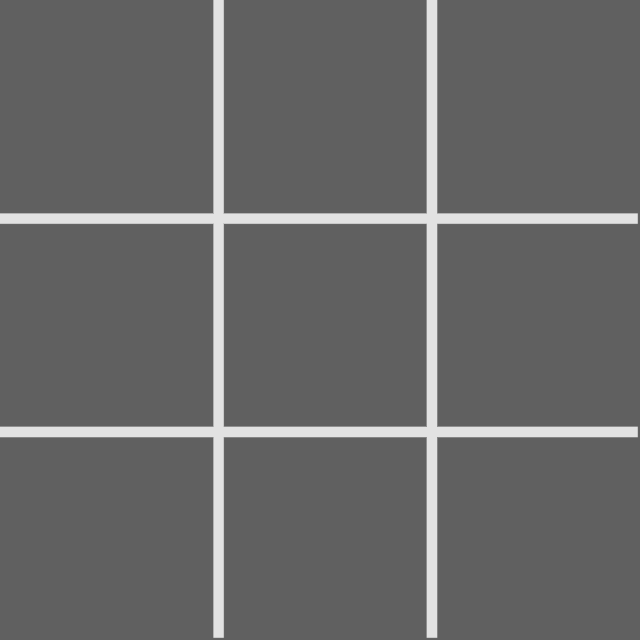
Give the GLSL for this pattern, as a three.js fragment shader.

```glsl
// Three by three flat grey cells parted by pale rules.
// Each rule fills the leading edge of a cell, counted from the top left;
// the outer left and top stay bare, and rules stop just short of the far edges.
varying vec2 vUv;

// Edge softness, as a fraction of the canvas
const float SOFT = 0.002;

// Coverage of the region where the signed distance is negative
float coverage(float d) {
  return clamp(0.5 - d / SOFT, 0.0, 1.0);
}

// Repeated rules along one axis, skipping the one at zero
float rules(float x) {
  const float cells = 3.0;
  const float halfWidth = 0.00825;
  float fromCentre = abs(fract((x - halfWidth) * cells + 0.5) - 0.5) / cells;
  return coverage(fromCentre - halfWidth) * step(0.5 / cells, x);
}

void main() {
  vec2 p = vec2(vUv.x, 1.0 - vUv.y);

  // Union of both directions, trimmed at the right and bottom
  float grid = max(rules(p.x), rules(p.y));
  grid *= coverage(max(p.x, p.y) - 0.9967);

  vec3 cellGrey = vec3(0.377);
  vec3 ruleGrey = vec3(0.886);
  gl_FragColor = vec4(mix(cellGrey, ruleGrey, grid), 1.0);
}
```
